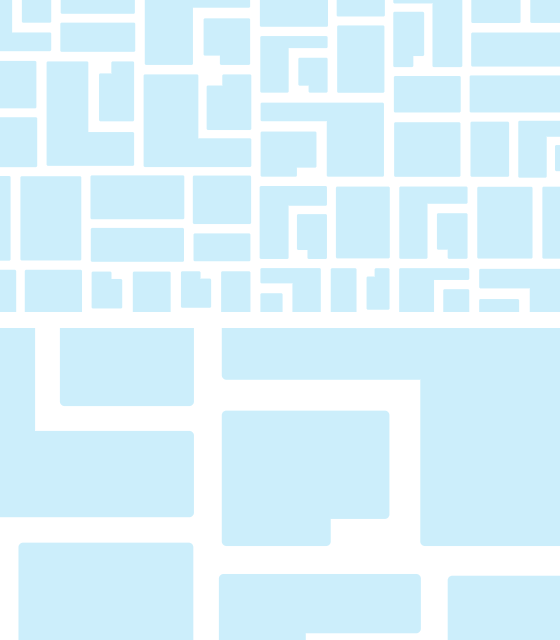
Top: the whole. Bottom: its middle third, enlarged.
A Shadertoy shader for this pattern:

```glsl
// Pale blue paving: blocks separated by even white gaps.
// The plane is cut in two again and again at hashed places; squarish cells
// may become an L with a small notched block sitting in its corner.

#define SEED 7.0
#define GAP 0.030          // gap between blocks, in canvas heights
#define CORNER 0.005       // corner radius
#define SMALL_AREA 0.062   // cells below this are never cut
#define LARGE_AREA 0.125   // squarish cells below this may stay whole
#define KEEP_CHANCE 0.60
#define ELL_CHANCE 0.68
#define BLOCK_COLOR vec3(0.80, 0.935, 0.985)
#define GAP_COLOR vec3(1.0)

float hash(float n, float salt) {
    return fract(sin(n * 12.9898 + salt * 78.233 + SEED) * 43758.5453);
}

// Intersection of two shapes with a rounded corner
float roundMax(float a, float b) {
    return min(max(a, b), -CORNER) + length(max(vec2(a, b) + CORNER, 0.0));
}

float box(vec2 p, vec2 lo, vec2 hi) {
    vec2 d = abs(p - 0.5 * (lo + hi)) - 0.5 * (hi - lo);
    return roundMax(d.x, d.y);
}

// L-shaped block open towards the upper right, with a notched block inside
float ellPair(vec2 p, vec2 halfSize, float g, float id) {
    vec2 share = vec2(mix(0.44, 0.52, hash(id, 5.0)), mix(0.58, 0.72, hash(id, 6.0)));
    vec2 bend = halfSize - 2.0 * halfSize * share;
    vec2 outer = halfSize - g;

    vec2 opening = p - (bend - g);
    float ell = roundMax(box(p, -outer, outer), min(opening.x, opening.y));

    vec2 lo = bend + g;
    vec2 notch = vec2(lo.x, outer.y) + (outer - lo) * vec2(0.35, -0.20);
    float inner = roundMax(box(p, lo, outer), min(notch.x - p.x, p.y - notch.y));
    return min(ell, inner);
}

// Distance to the nearest block edge, negative inside a block
float paving(vec2 p) {
    vec2 lo = vec2(-0.09, -0.08);
    vec2 hi = vec2(iResolution.x / iResolution.y + 0.08, 1.09);
    float id = 1.0;

    // Cut the cell around p until it is small enough
    for (int i = 0; i < 9; i++) {
        vec2 size = hi - lo;
        float area = size.x * size.y;
        float aspect = size.x / size.y;
        bool squarish = aspect > 0.75 && aspect < 1.7;
        bool keep = squarish && area < LARGE_AREA && hash(id, 1.0) < KEEP_CHANCE;
        if (area < SMALL_AREA || keep) break;

        float t = mix(0.38, 0.62, hash(id, 2.0));
        vec2 cut = mix(lo, hi, t);
        bool upper;
        if (aspect > mix(0.85, 1.6, hash(id, 3.0))) {
            upper = p.x > cut.x;
            if (upper) lo.x = cut.x; else hi.x = cut.x;
        } else {
            upper = p.y > cut.y;
            if (upper) lo.y = cut.y; else hi.y = cut.y;
        }
        id = 2.0 * id + (upper ? 1.0 : 0.0);
    }

    // Fill the cell with one block or an L pair
    vec2 halfSize = 0.5 * (hi - lo);
    vec2 q = p - 0.5 * (lo + hi);
    float g = 0.5 * GAP * mix(0.85, 1.15, hash(id, 4.0));
    float aspect = halfSize.x / halfSize.y;
    bool roomy = min(halfSize.x, halfSize.y) > 0.1 && aspect > 0.7 && aspect < 1.7;
    if (roomy && hash(id, 7.0) < ELL_CHANCE) {
        q.x *= hash(id, 8.0) < 0.75 ? 1.0 : -1.0;
        q.y *= hash(id, 9.0) < 0.75 ? -1.0 : 1.0;
        return ellPair(q, halfSize, g, id);
    }
    return box(q, g - halfSize, halfSize - g);
}

void mainImage(out vec4 fragColor, in vec2 fragCoord) {
    vec2 p = fragCoord / iResolution.y;
    float coverage = clamp(0.5 - paving(p) * iResolution.y, 0.0, 1.0);
    fragColor = vec4(mix(GAP_COLOR, BLOCK_COLOR, coverage), 1.0);
}
```
